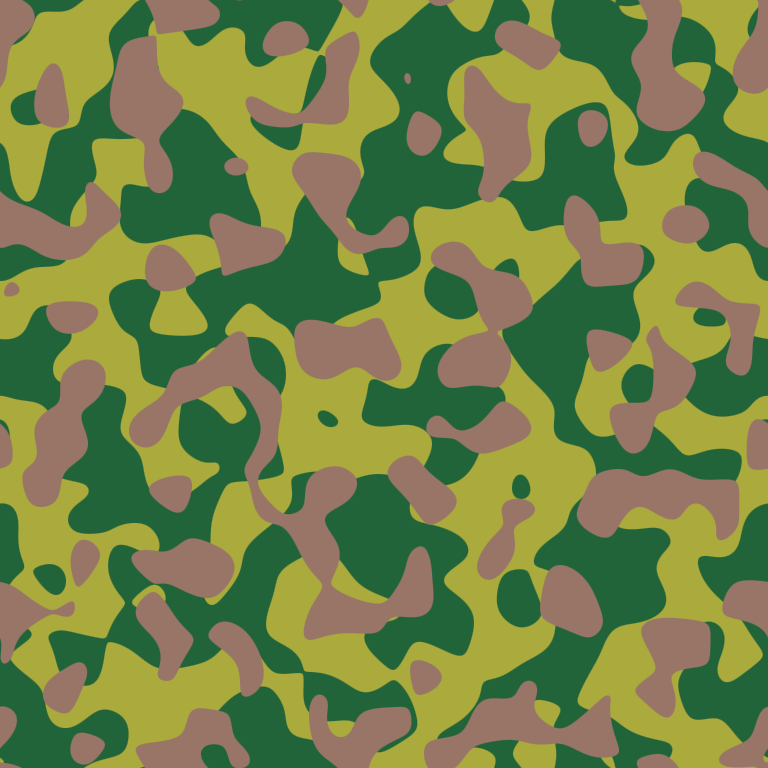
Write a WebGL 2 fragment shader that draws this pattern.

```glsl
#version 300 es
precision highp float;

#define WAVES 56
#define BROWN_BAND vec2(4.0, 14.0)
#define YELLOW_BAND vec2(3.0, 14.0)
#define BROWN_LEVEL 0.63
#define YELLOW_LEVEL 0.06
#define GREEN vec3(0.133, 0.392, 0.227)
#define YELLOW vec3(0.667, 0.667, 0.239)
#define BROWN vec3(0.596, 0.459, 0.404)

uniform vec2 u_resolution;
out vec4 fragColor;

const float PI = 3.14159265;

float hash(float n) {
    return fract(sin(n * 12.9898) * 43758.5453);
}

// Sum of plane waves with whole-number frequencies, so it wraps.
// Scaled to zero mean and unit variance; band is the frequency range.
float waveField(vec2 uv, vec2 band, float seed) {
    float sum = 0.0;
    float power = 0.0;
    for (int i = 0; i < WAVES; i++) {
        float n = float(i);
        float angle = PI * (n + hash(n + seed)) / float(WAVES);
        float radius = mix(band.x, band.y, fract(n * 0.618034 + hash(seed)));
        vec2 frequency = round(radius * vec2(cos(angle), sin(angle)));
        float phase = hash(n + seed + 71.3);
        float weight = inversesqrt(radius);
        sum += weight * cos(2.0 * PI * (dot(frequency, uv) + phase));
        power += 0.5 * weight * weight;
    }
    return sum * inversesqrt(power);
}

// Coverage of the region above a level, with a one-pixel soft edge
float patchMask(float field, float level) {
    float edge = max(fwidth(field), 1e-4);
    return clamp((field - level) / edge + 0.5, 0.0, 1.0);
}

void main() {
    vec2 uv = gl_FragCoord.xy / u_resolution;

    float yellowPatches = patchMask(waveField(uv, YELLOW_BAND, 17.0), YELLOW_LEVEL);
    float brownPatches = patchMask(waveField(uv, BROWN_BAND, 243.0), BROWN_LEVEL);

    // Brown lies over yellow, yellow over green
    vec3 color = mix(GREEN, YELLOW, yellowPatches);
    color = mix(color, BROWN, brownPatches);
    fragColor = vec4(color, 1.0);
}
```
